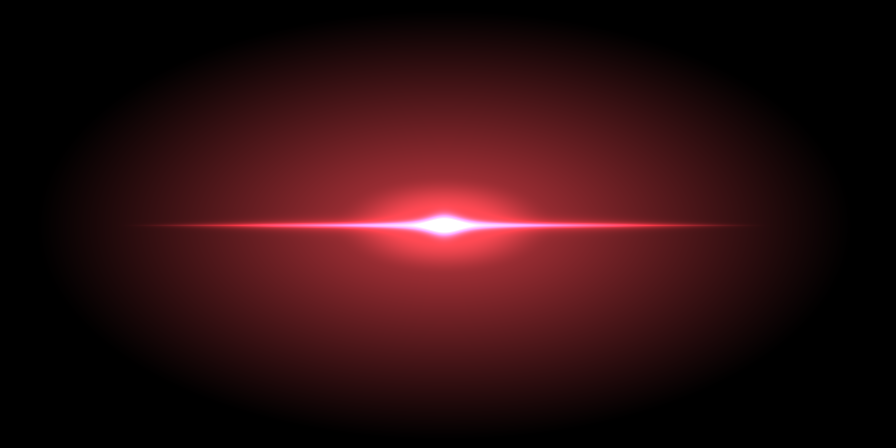
Write a Shadertoy shader that draws this background.

```glsl
// Layout, in units of the canvas height (CENTER is a fraction of the canvas)
const vec2 CENTER = vec2(0.496, 0.497);
const vec2 HALO_RADIUS = vec2(0.91, 0.48);
const vec2 GLOW_RADIUS = vec2(0.185, 0.082);
const vec2 STREAK_FADE = vec2(0.36, 0.74);
const vec2 STREAK_WIDTH = vec2(0.0095, 0.0025);
const vec2 CORE_FADE = vec2(0.08, 0.50);
const float CORE_LENGTH = 0.06;
const float CORE_HEIGHT = 0.0155;
const float LINE_HEIGHT = 0.0035;

// Colours and strengths
const vec3 HALO_COLOR = vec3(1.0, 0.29, 0.33);
const vec3 STREAK_COLOR = vec3(1.0, 0.17, 0.24);
const vec3 CORE_COLOR = vec3(0.70, 0.48, 0.92);
const float HALO_STRENGTH = 0.80;
const float HALO_FALLOFF = 1.08;
const float GLOW_STRENGTH = 0.27;
const float STREAK_STRENGTH = 0.75;
const float LINE_STRENGTH = 0.85;
const float CORE_STRENGTH = 1.7;

// One inside the inner limit, falling smoothly to zero at the outer one
float fadeOut(vec2 limits, float d) {
    return 1.0 - smoothstep(limits.x, limits.y, d);
}

// Wide elliptical halo with a soft inner glow
vec3 halo(vec2 p) {
    float wide = pow(max(1.0 - length(p / HALO_RADIUS), 0.0), HALO_FALLOFF);
    float inner = fadeOut(vec2(0.5, 1.35), length(p / GLOW_RADIUS));
    return HALO_COLOR * (HALO_STRENGTH * wide + GLOW_STRENGTH * inner);
}

// Horizontal red streak, thinner towards its tips
vec3 streak(vec2 p) {
    float taper = smoothstep(0.0, STREAK_FADE.y, abs(p.x));
    float width = mix(STREAK_WIDTH.x, STREAK_WIDTH.y, taper);
    float profile = exp(-abs(p.y) / width);
    return STREAK_COLOR * STREAK_STRENGTH * profile * fadeOut(STREAK_FADE, abs(p.x));
}

// White hot center that narrows into a violet line
vec3 core(vec2 p) {
    float x = p.x / CORE_LENGTH;
    float bulge = 1.0 / (1.0 + x * x);
    float y = p.y / (LINE_HEIGHT + CORE_HEIGHT * bulge);
    float strength = LINE_STRENGTH * fadeOut(CORE_FADE, abs(p.x)) + CORE_STRENGTH * bulge * bulge;
    return CORE_COLOR * strength * exp(-y * y);
}

void mainImage(out vec4 fragColor, in vec2 fragCoord) {
    vec2 p = (fragCoord - CENTER * iResolution.xy) / iResolution.y;
    vec3 color = halo(p) + streak(p) + core(p);
    fragColor = vec4(clamp(color, 0.0, 1.0), 1.0);
}
```
